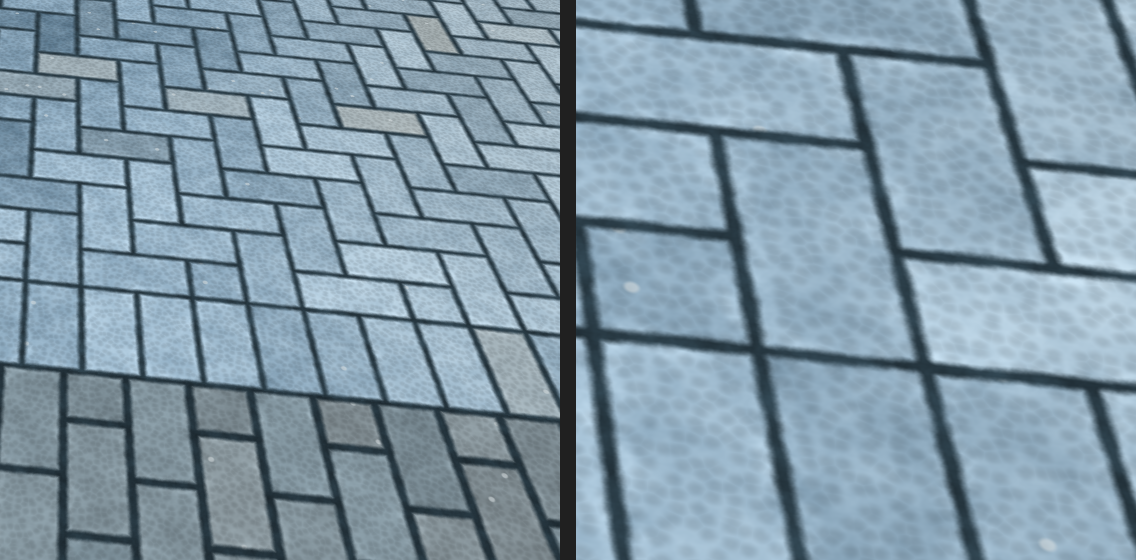
Left: the whole. Right: its middle third, enlarged.
This texture is drawn by a WebGL 2 fragment shader. Its source:

```glsl
#version 300 es
precision highp float;
// Block paving seen in perspective: a 2:1 herringbone, one soldier course
// and a staggered bond in front. Each canvas point is projected onto the
// ground plane, assigned to a brick, then shaded by its distance to the joint.
uniform vec2 u_resolution;
out vec4 fragColor;

#define TILT 0.044          // perspective shrink per brick width of depth
#define JOINT 0.030         // half joint width, in brick widths
#define FRONT_JOINT 0.046   // half joint width of the front bond
#define SOFTNESS 0.045      // blur of the brick edges
#define CORNER 0.07         // brick corner radius
#define WOBBLE 0.014        // unevenness of the edges
#define MOTTLE 0.22         // strength of surface blotches
#define VARIATION 0.62      // tone spread between bricks
#define BOND_FIT vec2(0.33, 0.98) // shift and scale of the bond columns

const vec3 DEEP = vec3(0.40, 0.51, 0.59);
const vec3 BLUE = vec3(0.55, 0.66, 0.74);
const vec3 PALE = vec3(0.68, 0.78, 0.85);
const vec3 GREY = vec3(0.50, 0.56, 0.59);
const vec3 WARM = vec3(0.68, 0.68, 0.65);
const vec3 GROUT = vec3(0.16, 0.23, 0.27);

float hash(vec2 p) {
    vec3 h = fract(vec3(p.xyx) * vec3(0.1031, 0.1030, 0.0973));
    h += dot(h, h.yzx + 33.33);
    return fract((h.x + h.y) * h.z);
}

// Distance to the nearest scattered point
float cellular(vec2 p) {
    vec2 base = floor(p);
    float nearest = 2.0;
    for (int y = -1; y <= 1; y++)
    for (int x = -1; x <= 1; x++) {
        vec2 c = base + vec2(x, y);
        vec2 site = c + vec2(hash(c), hash(c + 57.0));
        nearest = min(nearest, distance(p, site));
    }
    return nearest;
}

// Layered, rotated sines, about -1 to 1
float waves(vec2 p) {
    float sum = 0.0, gain = 0.5;
    for (int i = 0; i < 5; i++) {
        sum += gain * sin(p.x + 1.3 * sin(p.y)) * cos(p.y + 0.7 * sin(p.x));
        p = mat2(1.5, 1.2, -1.2, 1.5) * p + 4.1;
        gain *= 0.65;
    }
    return sum;
}

// Ground position, in brick widths, under a canvas point (y down)
vec2 toGround(vec2 p) {
    const vec2 origin = vec2(0.0456, 0.5013);
    const vec2 across = vec2(0.0991, 0.01016);
    const vec2 away = vec2(0.0053, -0.0471);
    return inverse(mat2(across, away - TILT * p)) * (p - origin);
}

// Lower and upper corners of the brick that holds q
void findBrick(vec2 q, out vec2 lo, out vec2 hi) {
    vec2 cell = floor(q);
    lo = cell;
    if (q.y >= 0.0) {                       // herringbone, cut at the course
        float turn = mod(cell.x - cell.y, 4.0);
        bool lying = turn > 0.5 && turn < 2.5;
        if (turn > 2.5) lo.y -= 1.0;
        else if (turn > 1.5) lo.x -= 1.0;
        hi = lo + (lying ? vec2(2.0, 1.0) : vec2(1.0, 2.0));
        lo.y = max(lo.y, 0.0);
    } else if (q.y >= -2.0) {               // soldier course
        lo.y = -2.0;
        hi = lo + vec2(1.0, 2.0);
    } else {                                // bond, alternate columns staggered
        float stagger = mod(cell.x, 2.0);
        lo.y = floor((q.y - stagger) * 0.5) * 2.0 + stagger;
        hi = vec2(lo.x + 1.0, min(lo.y + 2.0, -2.0));
    }
}

void main() {
    vec2 p = gl_FragCoord.xy / u_resolution;
    p.y = 1.0 - p.y;
    vec2 ground = toGround(p);
    float pixel = length(fwidth(ground));
    bool front = ground.y < -2.0;
    vec2 q = ground;
    if (front) q.x = (q.x + BOND_FIT.x) * BOND_FIT.y;

    vec2 lo, hi;
    findBrick(q, lo, hi);
    float tone = hash(lo + 31.0), tint = hash(lo + 83.0);

    // Rounded brick with worn, uneven edges
    vec2 d = abs(q - 0.5 * (lo + hi)) - 0.5 * (hi - lo) + CORNER;
    float edge = length(max(d, 0.0)) + min(max(d.x, d.y), 0.0) - CORNER;
    edge += WOBBLE * waves(ground * 9.0) + 0.012 * (tint - 0.5);
    float joint = front ? FRONT_JOINT : JOINT;
    float blur = SOFTNESS + pixel;
    float face = 1.0 - smoothstep(-joint - blur, -joint + 0.3 * blur, edge);

    // Surface blotches, pits and broad daylight
    float blotch = waves(ground * 4.0 + tone * 40.0);
    float pits = cellular(ground * 9.0);
    float shade = 0.58 + VARIATION * (tone - 0.5) + MOTTLE * blotch;
    shade -= 0.32 * (1.0 - smoothstep(0.05, 0.5, length(p * vec2(0.8, 1.0))));
    shade += 0.16 * exp(-18.0 * (p.y - 0.58) * (p.y - 0.58));
    vec3 stone = shade < 0.5 ? mix(DEEP, BLUE, max(shade, -0.2) * 2.0)
                             : mix(BLUE, PALE, min(shade * 2.0 - 1.0, 1.2));
    stone = mix(stone, WARM, 0.3 * smoothstep(0.2, 1.0, p.x) * (1.0 - p.y)
                           + 0.5 * smoothstep(0.88, 1.0, tint));
    if (front) stone = GREY * (0.98 + 0.12 * (tone - 0.5) + 0.08 * blotch)
                     + vec3(0.03, 0.0, -0.02) * (tint - 0.5);
    stone *= 0.95 + 0.1 * smoothstep(0.1, 0.7, pits);
    stone += 0.05 * smoothstep(-0.2, -0.09, edge) * (0.5 + blotch);

    // Rare pale chips lie on the faces
    float chip = 1.0 - smoothstep(0.03, 0.07, cellular(ground * 1.1 + 7.0));
    stone = mix(stone, vec3(0.82, 0.85, 0.86), 0.6 * chip * step(0.7, tint));

    vec3 grout = GROUT * (front ? 0.88 : 1.0) * (1.0 + 0.25 * waves(ground * 6.0));
    fragColor = vec4(mix(grout, stone, face), 1.0);
}
```
